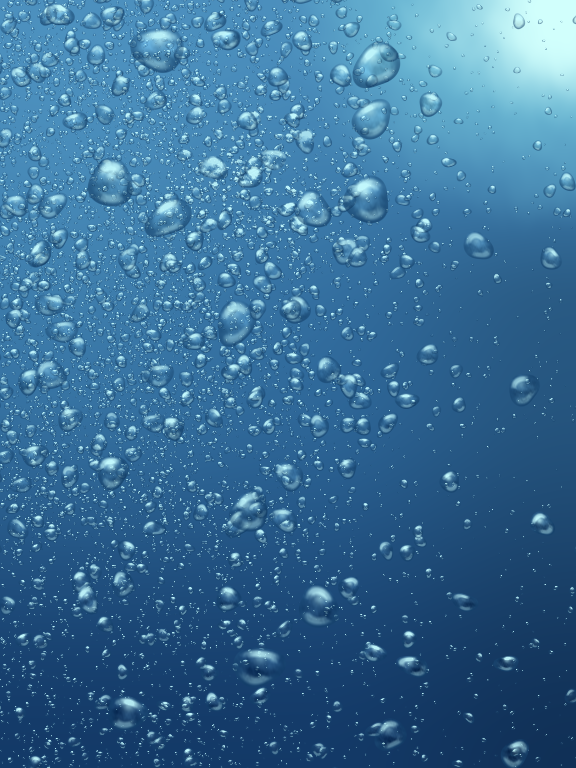
This texture is drawn by a Shadertoy shader. Its source:

```glsl
// Air bubbles rising through blue water towards a bright surface at upper right.
// Jittered cell layers, from fine spray to large blobs, are painted back to front;
// every bubble is a wobbly ellipse with a dark rim and bright crescents.

#define LAYERS 7
#define LARGEST_CELL 0.088
#define LAYER_RATIO 0.66
#define DEEP vec3(0.075, 0.225, 0.405)
#define MIDWATER vec3(0.18, 0.405, 0.60)
#define SHALLOW vec3(0.31, 0.58, 0.76)
#define SUNLIT vec3(0.47, 0.79, 0.87)
#define SPARKLE vec3(0.76, 0.97, 0.99)
#define RIM vec3(0.06, 0.20, 0.33)
#define SUN_POS vec2(0.73, 0.99)
#define FOAM_POS vec2(0.34, 0.77)

vec4 hash4(vec2 c) {
    vec4 h = fract(c.xyxy * vec4(0.1031, 0.1030, 0.0973, 0.1099));
    h += dot(h, h.wzxy + 33.33);
    return fract((h.xxyz + h.yzzw) * h.zywx);
}

// Layered sines, roughly -1 to 1
float waves(vec2 p) {
    float sum = 0.0, amp = 0.5;
    for (int i = 0; i < 4; i++) {
        sum += amp * sin(p.x + 1.7 * sin(p.y)) * cos(p.y - 0.6 * p.x);
        p = mat2(1.5, 1.1, -1.1, 1.5) * p + 2.3;
        amp *= 0.55;
    }
    return sum;
}

// Depth gradient, darker right side, ragged sunlit patch
vec3 water(vec2 p) {
    vec3 col = mix(DEEP, MIDWATER, smoothstep(0.0, 0.55, p.y));
    col = mix(col, SHALLOW, 0.85 * smoothstep(0.5, 1.0, p.y));
    col *= 1.0 - 0.16 * smoothstep(0.4, 0.75, p.x) * (1.0 - smoothstep(0.6, 0.8, p.y));
    float d = length((p - SUN_POS) * vec2(0.85, 1.1)) + 0.035 * waves(p * 14.0);
    col = mix(col, SUNLIT, 0.75 * (1.0 - smoothstep(0.12, 0.34, d)));
    col = mix(col, vec3(0.82, 1.0, 0.99), 1.0 - smoothstep(0.02, 0.19, d));
    vec2 haze = (p - vec2(0.08, 0.62)) / vec2(0.26, 0.28);
    return col + vec3(0.05, 0.07, 0.06) * exp(-dot(haze, haze));
}

// Chance that a cell holds a bubble; fine = 1 for spray, 0 for large blobs
float density(vec2 p, float fine) {
    float edge = mix(0.62, 0.42, fine) + 0.10 * waves(p * 9.0);
    float plume = 1.0 - smoothstep(edge - 0.26, edge + 0.16, p.x);
    float height = mix(0.32, 1.0, smoothstep(0.12, 0.52, p.y));
    height *= 1.0 - 0.35 * fine * smoothstep(0.75, 1.0, p.y);
    float clumps = 0.85 + 0.65 * waves(p * 23.0 + 4.0);
    return clamp(plume * height * clumps, 0.0, 1.0) * 0.84 + 0.06;
}

// Paints one bubble over col; q is the offset from its centre
vec3 bubble(vec3 col, vec2 q, float r, vec4 h, float aa, float foam) {
    float turn = 6.2832 * h.x, c = cos(turn), s = sin(turn);
    vec2 e = mat2(c, -s, s, c) * q;
    e.x *= 1.0 + 0.45 * h.y;
    float a = atan(e.y, e.x + 1e-6);
    float wobble = 1.0 + 0.08 * sin(2.0 * a + turn) + 0.07 * sin(3.0 * a + 9.0 * h.z);
    float d = length(e) / (r * wobble);
    float soft = aa / r;
    float mask = 1.0 - smoothstep(1.0 - soft, 1.0 + soft, d);
    if (mask <= 0.0) return col;

    vec2 n = q / max(length(q), 1e-5);
    vec2 lightDir = normalize(vec2(1.3 * (h.w - 0.6), 1.0));
    float facing = dot(n, lightDir);
    float ripple = waves(q / r * 2.6 + 20.0 * h.xy);

    // Clear body, lit from above, then the rim
    vec3 b = col * (0.93 + 0.14 * facing * d) + vec3(0.03, 0.045, 0.05);
    b += vec3(0.12, 0.16, 0.17) * ripple * smoothstep(0.006, 0.018, r);
    float rim = smoothstep(0.48, 0.93, d) * (0.70 - 0.22 * facing);
    b = mix(b, RIM + 0.22 * col, rim);

    // Crescents above and below, a pinpoint glint, foam whitening
    float band = 1.0 - smoothstep(0.06, 0.27, abs(d - 0.68));
    float upper = band * smoothstep(0.35, 0.95, facing + 0.25 * ripple);
    float lower = band * smoothstep(0.45, 0.98, -facing + 0.3 * ripple);
    vec2 g = q / r - 0.38 * lightDir;
    float glint = exp(-dot(g, g) * 13.0);
    float shine = 0.72 * upper + 0.42 * lower + (0.25 + 0.6 * h.z) * glint;
    shine += foam * smoothstep(-0.25, 0.5, ripple + 0.3 * facing) * (1.0 - 0.6 * rim);
    b = mix(b, SPARKLE, clamp(shine, 0.0, 1.0));
    return mix(col, b, mask * (0.74 + 0.26 * h.z));
}

void mainImage(out vec4 fragColor, in vec2 fragCoord) {
    vec2 p = fragCoord / iResolution.y;
    float aa = 0.8 / iResolution.y;
    vec3 col = water(p);

    for (int i = 0; i < LAYERS; i++) {
        float fine = 1.0 - float(i) / float(LAYERS - 1);
        float size = LARGEST_CELL * pow(LAYER_RATIO, float(LAYERS - 1 - i));
        vec2 cell = floor(p / size);
        for (int k = 0; k < 9; k++) {
            vec2 id = cell + vec2(k % 3 - 1, k / 3 - 1);
            vec4 h = hash4(id + 57.0 * float(i) + 11.0);
            vec4 look = hash4(id + 31.0 * float(i) + 203.0);
            vec2 centre = (id + 0.1 + 0.8 * h.xy) * size;
            if (h.z > density(centre, fine)) continue;
            float r = size * mix(0.15, 0.37, h.w * h.w);
            vec2 f = (centre - FOAM_POS) / vec2(0.13, 0.10);
            float foam = 0.9 * exp(-dot(f, f)) * step(0.5, look.w);
            col = bubble(col, p - centre, r, look, aa, foam);
        }
    }
    fragColor = vec4(clamp(col, 0.0, 1.0), 1.0);
}
```
